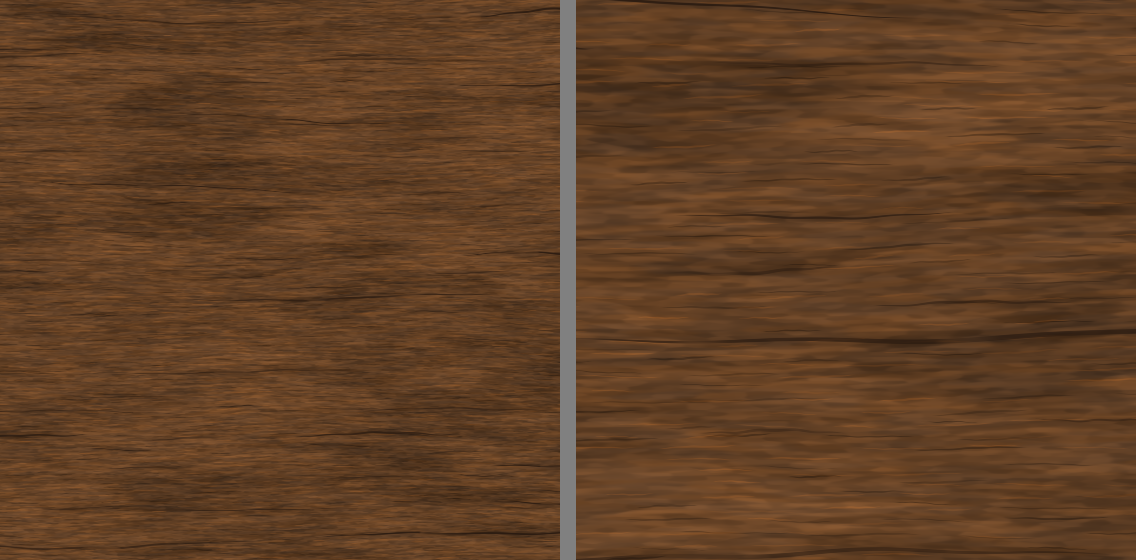
Left: the whole. Right: its middle third, enlarged.
Write a WebGL 1 fragment shader that draws this texture.

```glsl
precision highp float;
// Dark brown wood with horizontal grain: stretched layers of smooth cellular
// noise give blotches, streaks and fibres; tapered cracks and crisp dark and
// orange hairlines lie one to a grid cell. Layered sines bend the grain.

uniform vec2 u_resolution;

vec2 hash2(vec2 p) {
  vec3 q = fract(vec3(p.xyx) * vec3(0.1031, 0.1030, 0.0973));
  q += dot(q, q.yzx + 33.33);
  return fract((q.xx + q.yz) * q.zy);
}

// Random cell values blended by distance to their jittered centres, 0 to 1.
float cellular(vec2 p) {
  vec2 cell = floor(p);
  float total = 0.0;
  float weights = 0.0;
  for (int y = -1; y <= 1; y++) {
    for (int x = -1; x <= 1; x++) {
      vec2 id = cell + vec2(float(x), float(y));
      vec2 away = id + hash2(id + 17.0) - p;
      float weight = exp(-6.0 * dot(away, away));
      total += weight * hash2(id + 71.0).x;
      weights += weight;
    }
  }
  return total / max(weights, 0.00001);
}

// Strength of the crack in each cell; x is the sharp line, y its soft shade.
vec2 cracks(vec2 p, vec2 cells, float thickness, float presence, float seed) {
  float row = floor(p.y * cells.y);
  vec2 grid = vec2(p.x * cells.x + hash2(vec2(row, seed)).x * 7.0, p.y * cells.y);
  vec2 id = floor(grid) + seed;
  vec2 local = fract(grid) - 0.5;
  vec2 place = hash2(id);
  vec2 trait = hash2(id + 39.0);

  float reach = mix(0.22, 0.48, place.x);
  float along = local.x / reach;
  float taper = max(1.0 - along * along, 0.0);
  float path = (place.y - 0.5) * 0.5 + (trait.y - 0.5) * 0.22 * along
             + 0.035 * sin(along * 4.0 + place.x * 20.0)
             + 0.015 * sin(along * 13.0 + trait.y * 30.0);
  float dist = abs(local.y - path) / cells.y;

  float pixel = 0.6 / u_resolution.y;
  float width = thickness * taper * mix(0.5, 1.2, trait.y);
  float strength = step(trait.x, presence) * mix(0.5, 1.0, place.y);
  float line = 1.0 - smoothstep(width - pixel, width + pixel, dist);
  float shade = exp(-dist * dist / (thickness * thickness * 14.0));
  return vec2(line * smoothstep(0.0, 0.35, taper), shade * taper) * strength;
}

void main() {
  vec2 uv = gl_FragCoord.xy / u_resolution.y;

  // Gentle bending of the grain
  vec2 p = uv;
  p.y += 0.004 * sin(uv.x * 5.0 + 2.0 * sin(uv.y * 6.0))
       + 0.0015 * sin(uv.x * 13.0 + uv.y * 17.0)
       + 0.0004 * sin(uv.x * 37.0 - uv.y * 43.0);

  // Grain from broad to fine
  float blotch = cellular(p * vec2(5.0, 11.0) + 3.0);
  float band = cellular(p * vec2(6.0, 33.0) + 50.0);
  float streak = cellular(p * vec2(9.0, 95.0) + 90.0);
  float fibre = cellular(p * vec2(26.0, 330.0) + 130.0);
  float tint = cellular(p * vec2(30.0, 290.0) + 400.0);
  float pore = cellular(p * vec2(85.0, 450.0) + 700.0);

  float tone = 0.389
             + 0.056 * (blotch - 0.5)
             + 0.056 * (band - 0.5)
             + 0.050 * (streak - 0.5)
             + 0.090 * (fibre - 0.5)
             + 0.085 * (pore - 0.5);

  // Elongated smudges where dark bands and blotches meet
  tone -= 0.026 * (1.0 - smoothstep(0.22, 0.42, 0.6 * band + 0.4 * blotch));

  vec3 wood = tone * vec3(1.0, 0.654, 0.378);
  wood += (tint - 0.5) * vec3(0.025, 0.0, -0.025);
  wood += vec3(0.020, 0.011, 0.002) * smoothstep(0.66, 0.88, fibre);

  // Crisp hairlines in the grain
  float dark = cracks(p, vec2(13.0, 120.0), 0.0006, 0.55, 150.0).x;
  float bright = cracks(p + 0.021, vec2(17.0, 135.0), 0.0006, 0.55, 310.0).x;
  wood *= 1.0 - 0.30 * dark;
  wood += vec3(0.090, 0.042, 0.004) * bright;

  // Long cracks, then short flecks
  float breakup = smoothstep(0.15, 0.45, cellular(p * vec2(24.0, 40.0) + 210.0));
  vec2 split = cracks(p, vec2(1.5, 16.0), 0.0015, 0.75, 11.0);
  vec2 fleck = cracks(p + 0.013, vec2(5.0, 41.0), 0.0010, 0.28, 83.0);
  float line = max(split.x, fleck.x * 0.75) * mix(0.5, 1.0, breakup);
  wood *= 1.0 - 0.16 * max(split.y, fleck.y);
  wood = mix(wood, vec3(0.15, 0.095, 0.06), line * 0.88);

  gl_FragColor = vec4(clamp(wood, 0.0, 1.0), 1.0);
}
```
